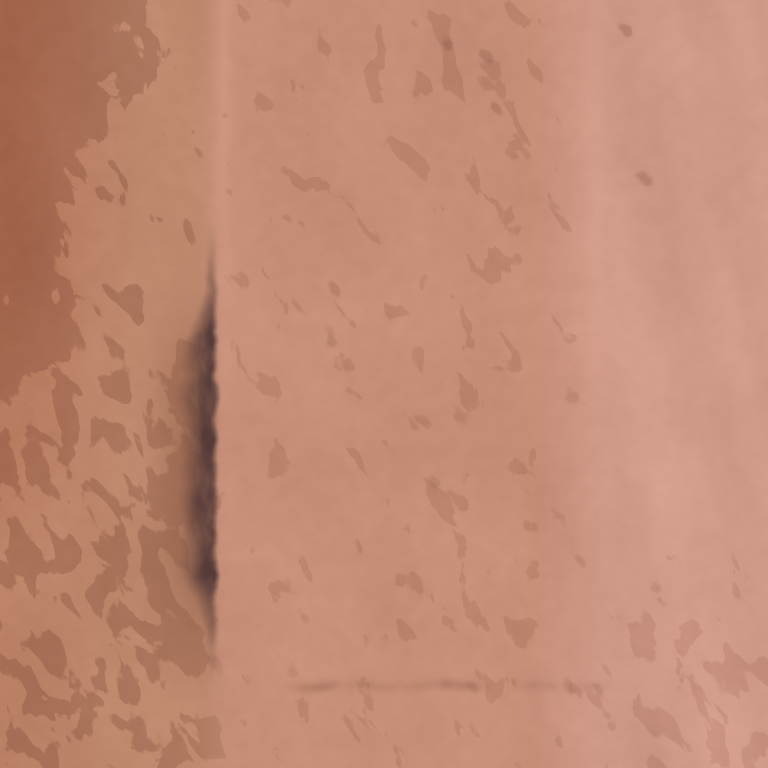
This texture is drawn by a Shadertoy shader. Its source:

```glsl
// Weathered, skin-toned plaster: a smooth colour wash with flat, ragged stains,
// one dark vertical crack, pale ridges, a faint crease and scattered specks.
// Stains are thresholded gradient noise whose threshold varies over the canvas.

const vec3 TAN = vec3(0.745, 0.535, 0.428);
const vec3 CLAY = vec3(0.778, 0.556, 0.472);
const vec3 ROSE = vec3(0.812, 0.602, 0.533);
const vec3 RUST = vec3(0.705, 0.455, 0.345);
const vec3 CRACK = vec3(0.320, 0.220, 0.215);
const vec3 SHADE = vec3(0.530, 0.345, 0.265);

vec2 hash2(vec2 p) {
    vec3 q = fract(vec3(p.xyx) * vec3(0.1031, 0.1030, 0.0973));
    q += dot(q, q.yzx + 33.33);
    return fract((q.xx + q.yz) * q.zy);
}

float cornerSlope(vec2 cell, vec2 corner, vec2 f) {
    return dot(hash2(cell + corner + 50.0) * 2.0 - 1.0, f - corner);
}

float gradientNoise(vec2 p) {
    vec2 i = floor(p), f = fract(p);
    vec2 u = f * f * f * (f * (f * 6.0 - 15.0) + 10.0);
    float low = mix(cornerSlope(i, vec2(0, 0), f), cornerSlope(i, vec2(1, 0), f), u.x);
    float high = mix(cornerSlope(i, vec2(0, 1), f), cornerSlope(i, vec2(1, 1), f), u.x);
    return mix(low, high, u.y);
}

float fbm(vec2 p, int octaves) {
    float sum = 0.0, amp = 1.0;
    for (int i = 0; i < octaves; i++) {
        sum += amp * gradientNoise(p);
        p = mat2(1.6, 1.2, -1.2, 1.6) * p + 17.3;
        amp *= 0.45;
    }
    return sum;
}

vec2 rotate(vec2 p, float angle) {
    float c = cos(angle), s = sin(angle);
    return vec2(c * p.x - s * p.y, s * p.x + c * p.y);
}

float bump(float x, float center, float width) {
    float d = (x - center) / width;
    return exp(-d * d);
}

float band(float x, float start, float end, float soft) {
    return smoothstep(start - soft, start + soft, x)
         * (1.0 - smoothstep(end - soft, end + soft, x));
}

// Broad colour wash with tilted streaks, pale vertical ridges and mottling
vec3 wash(vec2 p) {
    vec3 col = mix(TAN, CLAY, smoothstep(0.25, 0.30, p.x));
    float wobble = 0.03 * gradientNoise(p * vec2(2.0, 5.0));
    col = mix(col, ROSE, smoothstep(0.68, 0.80, p.x + wobble));
    float rust = 1.0 - smoothstep(0.0, 0.20, p.x);
    col = mix(col, RUST, rust * mix(0.35, 1.0, smoothstep(0.2, 0.75, p.y)));
    float streak = fbm(vec2(p.x * 9.0 + p.y * 2.2, p.y * 1.6), 3);
    col += streak * mix(0.02, 0.05, smoothstep(0.7, 0.95, p.x));
    float ridge = 0.7 + 0.9 * gradientNoise(vec2(p.y * 9.0, 4.0));
    col += 0.04 * ridge * bump(p.x, 0.290, 0.012) * smoothstep(0.2, 0.9, p.y);
    col += 0.014 * bump(p.x, 0.775, 0.016) * smoothstep(0.3, 0.7, p.y);
    return col + 0.028 * fbm(p * 6.0, 3) + 0.016 * fbm(p * 45.0, 3);
}

// Noise level above which the surface is stained
float stainThreshold(vec2 p) {
    float left = 1.0 - smoothstep(0.24, 0.31, p.x);
    float right = smoothstep(0.72, 0.80, p.x);
    float low = 1.0 - smoothstep(0.18, 0.36, p.y);
    float level = mix(0.35, 0.25, bump(p.x, 0.62, 0.13));
    level = mix(level, mix(0.75, 0.14, low), right);
    float flank = 0.16 * bump(p.x, 0.22, 0.06) * band(p.y, 0.12, 0.50, 0.08);
    level = mix(level, mix(0.07, 0.33, smoothstep(0.45, 0.65, p.y)) - flank, left);
    float rim = mix(0.08, 0.19, smoothstep(0.70, 0.95, p.y));
    float corner = 1.0 - smoothstep(rim - 0.09, rim + 0.06, p.x);
    return level - 1.1 * corner * smoothstep(0.42, 0.62, p.y);
}

float stains(vec2 p) {
    vec2 q = rotate(p, -0.48) * vec2(29.0, 16.0);
    q += 0.6 * vec2(gradientNoise(q * 0.7), gradientNoise(q * 0.7 + 31.0));
    float excess = fbm(q, 4) - stainThreshold(p);
    return smoothstep(-0.045, 0.055, excess);
}

// Small soft specks, slanted like the stains
float specks(vec2 p) {
    float dark = 0.0;
    for (int i = 0; i < 18; i++) {
        vec2 seed = hash2(vec2(float(i), 7.0));
        vec2 size = mix(vec2(0.005, 0.008), vec2(0.010, 0.015), hash2(vec2(float(i), 23.0)));
        vec2 d = rotate(p - vec2(0.25 + 0.62 * seed.x, seed.y), -0.3 - 0.5 * seed.x);
        float r = length(d / size) + 1.1 * fbm(p * 60.0, 2);
        dark = max(dark, (1.0 - smoothstep(0.4, 1.3, r)) * mix(0.25, 0.6, seed.y));
    }
    return dark;
}

// Crack darkness: ragged and crisp on the right, fading to the left
float crack(vec2 p) {
    float ragged = fbm(vec2(p.y * 30.0, 3.0), 3);
    float d = p.x - 0.280 - 0.007 * ragged;
    float width = mix(0.016, 0.050, band(p.y, 0.22, 0.58, 0.05)) * (1.0 + 0.4 * ragged);
    float body = smoothstep(-width, -0.15 * width, d) * (1.0 - smoothstep(-0.005, 0.006, d));
    float depth = band(p.y + 0.03 * ragged, 0.19, 0.63, 0.09);
    return body * depth * (0.92 + 0.5 * fbm(p * vec2(50.0, 22.0), 3));
}

void mainImage(out vec4 fragColor, in vec2 fragCoord) {
    vec2 p = fragCoord / iResolution.xy;
    vec3 col = wash(p);

    // Stains are strongest on the left
    vec3 tint = mix(vec3(0.895, 0.855, 0.845), vec3(0.94, 0.92, 0.90), smoothstep(0.2, 0.32, p.x));
    col *= mix(vec3(1.0), tint, stains(p));
    col = mix(col, SHADE, 0.55 * specks(p));

    // Broken horizontal crease
    float crease = bump(p.y, 0.107 + 0.012 * fbm(vec2(p.x * 9.0, 1.0), 3), 0.007);
    float broken = clamp(0.5 + 1.6 * fbm(vec2(p.x * 16.0, 5.0), 3), 0.0, 1.0);
    col = mix(col, SHADE, 0.36 * crease * broken * band(p.x, 0.38, 0.77, 0.04));

    // Shadow beside the crack, then the crack itself
    float shadow = bump(p.x, 0.265, 0.055) * (1.0 - smoothstep(0.272, 0.288, p.x));
    col = mix(col, SHADE, 0.5 * shadow * band(p.y, 0.18, 0.55, 0.12));
    col = mix(col, CRACK, clamp(0.92 * crack(p), 0.0, 0.95));

    fragColor = vec4(clamp(col, 0.0, 1.0), 1.0);
}
```
